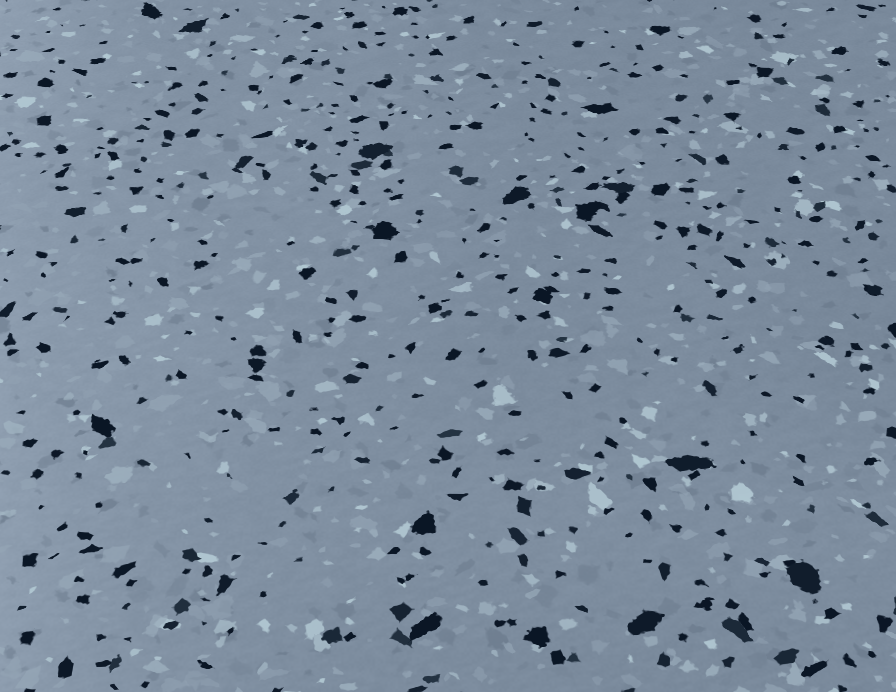
Give the GLSL for this texture, as a Shadertoy shader.

```glsl
const float TAU = 6.2831853;

vec4 hash4(vec3 p) {
    vec4 v = fract(p.xyzx * vec4(0.1031, 0.1030, 0.0973, 0.1099));
    v += dot(v, v.wzxy + 33.33);
    return fract((v.xxyz + v.yzzw) * v.zywx);
}

float noise(vec2 p) {
    vec2 i = floor(p), f = fract(p);
    f = f * f * (3.0 - 2.0 * f);
    float low = mix(hash4(vec3(i, 7.0)).x, hash4(vec3(i + vec2(1, 0), 7.0)).x, f.x);
    float high = mix(hash4(vec3(i + vec2(0, 1), 7.0)).x, hash4(vec3(i + 1.0, 7.0)).x, f.x);
    return mix(low, high, f.y);
}

// Signed distance to a chip cut by six randomly placed straight edges
float chipDistance(vec2 d, float radius, vec3 key) {
    vec4 h = hash4(key + 51.0);
    float tilt = (h.x - 0.5) * 2.4;
    d = mat2(cos(tilt), -sin(tilt), sin(tilt), cos(tilt)) * d;
    d.y *= mix(1.0, 1.9, h.y);
    float dist = -1.0;
    for (int k = 0; k < 6; k++) {
        vec4 cut = hash4(key + vec3(0.0, 0.0, 70.0 + float(k)));
        float angle = (float(k) + 0.8 * cut.x + h.z) * TAU / 6.0;
        dist = max(dist, dot(d, vec2(cos(angle), sin(angle))) - radius * mix(0.45, 1.25, cut.y));
    }
    return dist;
}

// Scattered chips: x = coverage, y = random tone of the chip
vec2 chips(vec2 q, float cell, float share, float seed, float soft) {
    vec2 grid = q / cell;
    float ragged = 0.09 * (noise(q * 190.0 + seed) - 0.5);
    vec2 result = vec2(0.0);
    for (int j = -1; j <= 1; j++)
    for (int i = -1; i <= 1; i++) {
        vec2 id = floor(grid) + vec2(i, j);
        vec3 key = vec3(id, seed);
        vec4 h = hash4(key);
        float cluster = 0.3 + 1.4 * noise(id * cell * 6.0 + seed);
        if (h.x > share * cluster) continue;
        vec2 center = id + 0.1 + 0.8 * h.yz;
        float radius = mix(0.13, 0.42, h.w * h.w);
        float dist = (chipDistance(grid - center, radius, key) + ragged) * cell;
        float cover = 1.0 - smoothstep(-soft, soft, dist);
        if (cover > result.x) result = vec2(cover, hash4(key + 23.0).x);
    }
    return result;
}

void mainImage(out vec4 fragColor, in vec2 fragCoord) {
    vec2 uv = fragCoord / iResolution.xy;
    vec2 p = fragCoord / iResolution.y;

    // Floor seen at a slant: chips shrink and flatten toward the top
    float depth = 1.0 / (1.0 - 0.35 * p.y);
    vec2 q = vec2(p.x - 0.65, 1.15 * p.y) * depth + 4.0;
    float soft = max(0.0018, 0.8 / iResolution.y) * depth;

    // Grey-blue coat, brighter on the left and dimmer at upper right
    vec3 color = vec3(0.488, 0.55, 0.62);
    float sheen = 0.07 * exp(-5.0 * uv.x) - 0.022 * smoothstep(0.5, 1.0, uv.x) * uv.y;
    sheen += 0.022 * (noise(p * 4.0 + 3.0) - 0.5);
    sheen += 0.018 * (noise(vec2(p.x + p.y, 3.0 * p.y - p.x) * 45.0) - 0.5);
    sheen += 0.014 * (noise(q * 260.0) - 0.5);
    color += sheen;

    // Faint sunken chips
    vec2 faint = chips(q, 0.058, 0.5, 11.0, soft * 1.8);
    color = mix(color, vec3(0.42, 0.48, 0.55), faint.x * mix(0.2, 0.75, faint.y));

    // Pale chips, small then large
    for (int k = 0; k < 2; k++) {
        vec2 pale = chips(q, k == 0 ? 0.045 : 0.07, k == 0 ? 0.55 : 0.28, 19.0 + 9.0 * float(k), soft * 1.2);
        vec3 paleColor = mix(vec3(0.57, 0.635, 0.70), vec3(0.70, 0.79, 0.83), pale.y * pale.y);
        color = mix(color, paleColor, pale.x * mix(0.45, 0.95, pale.y));
    }

    // Dark chips, small then large
    for (int k = 0; k < 2; k++) {
        vec2 dark = chips(q, k == 0 ? 0.048 : 0.08, k == 0 ? 0.45 : 0.1, 37.0 + 8.0 * float(k), soft);
        vec3 darkColor = mix(vec3(0.04, 0.085, 0.145), vec3(0.15, 0.21, 0.27), pow(dark.y, 4.0));
        color = mix(color, darkColor, dark.x);
    }

    fragColor = vec4(color, 1.0);
}
```
